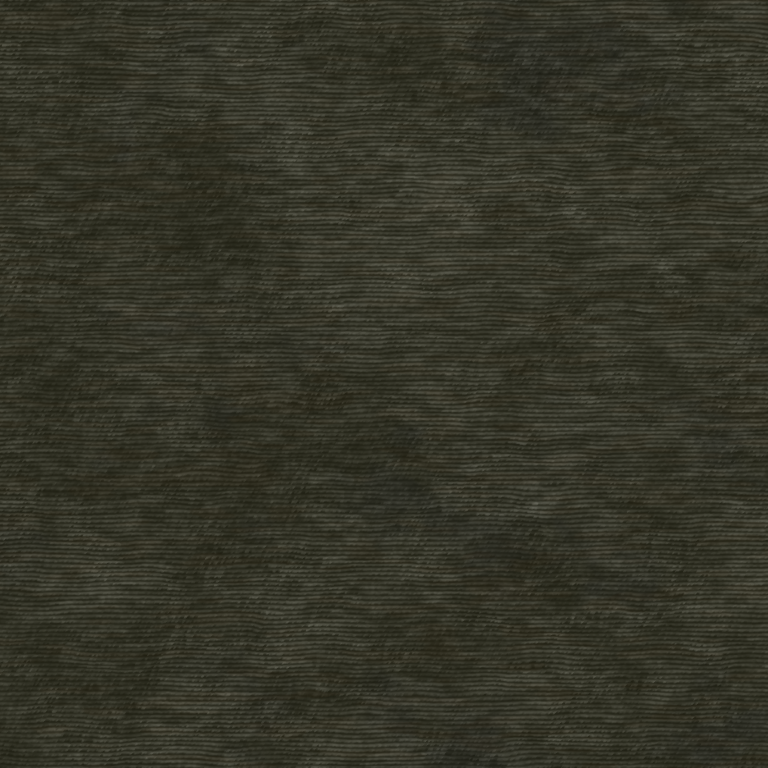
This texture is drawn by a WebGL 2 fragment shader. Its source:

```glsl
#version 300 es
precision highp float;
// Worn olive cloth with fine, nearly straight horizontal ribs.
// Smoothed cellular noise drives the stains, the thread streaks, the rib
// waviness and the short slanted creases; sines shape the ribs themselves.

#define RIBS 168.0            // ribs per canvas height
#define RIB_DEPTH 0.043       // light-to-groove amplitude
#define RIB_WAVE 0.7          // waviness, in rib spacings
#define STAIN_DEPTH 0.108
#define STREAK_DEPTH 0.072
#define CREASE_DEPTH 0.06
#define GRAIN_DEPTH 0.035
#define HIGHLIGHT 3.2         // lifts the brightest threads
#define BASE_TONE 0.1985
#define OLIVE vec3(0.0, 0.001, -0.048)
#define SLATE vec3(-0.005, -0.003, 0.009)
#define RUST vec3(0.008, 0.0, -0.004)

uniform vec2 u_resolution;
out vec4 fragColor;

vec3 hash3(vec2 cell) {
    vec3 q = fract(cell.xyx * vec3(0.1031, 0.1030, 0.0973));
    q += dot(q, q.yxz + 33.33);
    return fract((q.xxy + q.yzz) * q.zyx);
}

// Cellular noise: random cell values blended by distance to jittered points.
float cellNoise(vec2 p) {
    vec2 cell = floor(p), local = p - cell;
    float total = 0.0, weights = 0.0;
    for (int y = -1; y <= 1; y++) {
        for (int x = -1; x <= 1; x++) {
            vec2 offset = vec2(x, y);
            vec3 rnd = hash3(cell + offset + 57.0);
            vec2 d = offset + 0.15 + 0.7 * rnd.xy - local;
            float w = exp(-5.0 * dot(d, d));
            total += w * rnd.z;
            weights += w;
        }
    }
    return total / weights;
}

float layeredNoise(vec2 p) {
    float sum = 0.0, amp = 1.0, norm = 0.0;
    for (int i = 0; i < 5; i++) {
        sum += amp * cellNoise(p);
        norm += amp;
        amp *= 0.7;
        p = mat2(1.9, 0.5, -0.5, 1.9) * p + 11.3;
    }
    return sum / norm;
}

// Rib shading; harmonics fade out where pixels are too coarse for them.
float ribProfile(float ribCoord) {
    float density = RIBS / u_resolution.y;
    float a = 6.28319 * ribCoord;
    float wale = sin(a) * (1.0 - smoothstep(0.35, 0.6, density));
    float groove = cos(2.0 * a) * (1.0 - smoothstep(0.15, 0.28, density));
    return wale + 0.3 * groove;
}

void main() {
    vec2 p = gl_FragCoord.xy / u_resolution.y;

    // Mottled stains, stretched a little along the ribs
    float stain = layeredNoise(p * vec2(5.0, 6.2)) - 0.5;
    float worn = smoothstep(-0.14, 0.08, stain);

    // Short fine slanted creases in patches, stronger in the dark stains
    vec2 slant = vec2(dot(p, vec2(0.866, -0.5)), dot(p, vec2(0.5, 0.866)));
    float crease = cellNoise(slant * vec2(400.0, 115.0)) - 0.5;
    float creased = smoothstep(0.4, 0.8, cellNoise(p * vec2(24.0, 34.0) + 40.0));
    crease *= 0.4 + 0.55 * creased + 0.3 * (1.0 - worn);

    // Wavy ribs, nudged by the creases
    float wave = cellNoise(p * vec2(18.0, 30.0) + 7.0) - 0.5;
    wave += 0.1 * sin(p.x * 41.0 + 3.0 * sin(p.y * 17.0));
    float ribCoord = p.y * RIBS + RIB_WAVE * wave + 0.25 * crease;
    float rib = ribProfile(ribCoord) * mix(0.7, 1.1, worn);

    // Brightness changes along single threads, and a fine grain
    float streak = cellNoise(vec2(p.x * 38.0, ribCoord * 0.9)) - 0.5;
    float grain = cellNoise(p * vec2(250.0, 360.0) + 13.0) - 0.5;

    float relief = STAIN_DEPTH * stain + RIB_DEPTH * rib + STREAK_DEPTH * streak
                 + CREASE_DEPTH * crease + GRAIN_DEPTH * grain;
    float tone = BASE_TONE + relief + HIGHLIGHT * relief * relief;

    // Olive cast with faint slate patches and rusty threads
    vec3 color = vec3(tone) + OLIVE;
    float slate = smoothstep(0.52, 0.7, layeredNoise(p * vec2(5.0, 6.0) + 23.0));
    color += SLATE * slate * (1.0 - 0.7 * worn);
    float rust = smoothstep(0.6, 0.85, cellNoise(vec2(p.x * 20.0, ribCoord * 0.7) + 91.0));
    color += RUST * rust;

    fragColor = vec4(clamp(color, 0.0, 1.0), 1.0);
}
```
